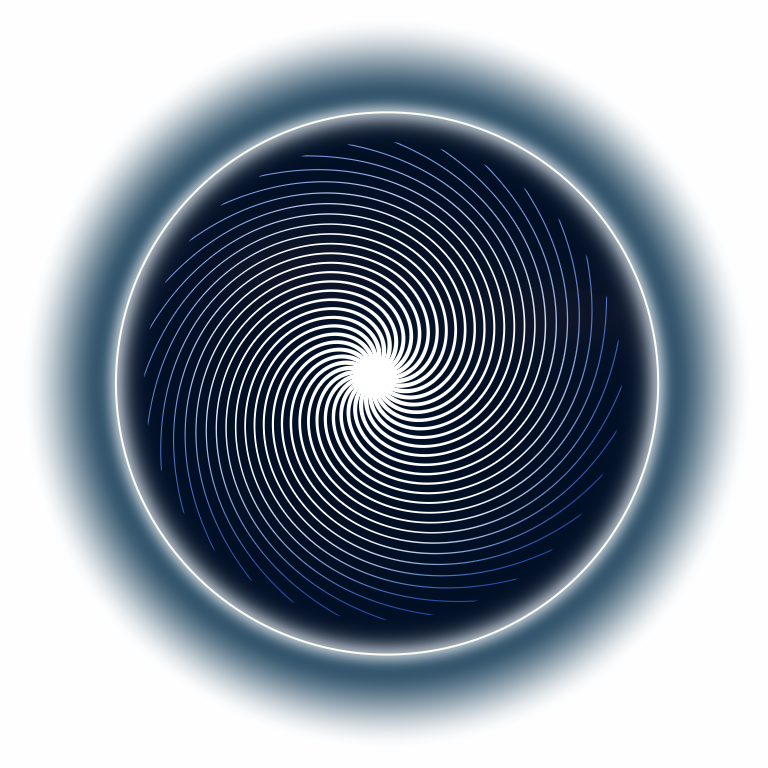
This background is drawn by a WebGL 2 fragment shader. Its source:

```glsl
#version 300 es
precision highp float;

#define ARMS 32.0
#define DISC_CENTER vec2(0.504, 0.5007)
#define DISC_RADIUS 0.353
#define CORE_CENTER vec2(0.487, 0.510)
#define TIP_CENTER vec2(0.4987, 0.504)
#define TIP_RADIUS 0.311
#define TIP_ANGLE 0.174
#define TIP_LEAN 0.031
#define TWIST 4.6
#define HALO_WIDTH 0.125

uniform vec2 u_resolution;
out vec4 fragColor;

const float TAU = 6.2831853;
const vec3 NIGHT = vec3(0.005, 0.06, 0.145);
const vec3 HAZE = vec3(0.10, 0.10, 0.17);
const vec3 HALO = vec3(0.14, 0.28, 0.38);
const vec3 PAPER = vec3(0.995, 0.998, 1.0);
const vec3 GLOW = vec3(0.80, 0.84, 0.87);
const vec3 RING = vec3(0.99, 0.99, 0.96);
const vec3 TIP_LOW = vec3(0.14, 0.31, 0.66);
const vec3 TIP_HIGH = vec3(0.48, 0.60, 0.88);

// Spiral angle at relative radius q: eased at the core and at the tips
float twist(float q) {
    return TWIST * q + 0.4 * pow(1.0 - q, 7.0) - 0.257 * pow(q, 7.0);
}

float twistSlope(float q) {
    return TWIST - 2.8 * pow(1.0 - q, 6.0) - 1.8 * pow(q, 6.0);
}

float blob(vec2 p, vec2 center, vec2 size) {
    vec2 v = (p - center) / size;
    return exp(-dot(v, v));
}

// Coverage of the spiral arms; q returns the relative radius
float spiralArms(vec2 p, float px, out float q) {
    // The center drifts from the core to the circle of the tips
    vec2 v = p - TIP_CENTER;
    for (int i = 0; i < 3; i++) {
        float drift = clamp(length(v) / TIP_RADIUS, 0.0, 1.0);
        v = p - mix(CORE_CENTER, TIP_CENTER, drift);
    }
    float radius = length(v);
    q = radius / TIP_RADIUS;
    float inner = clamp(q, 0.0, 1.0);
    float angle = atan(v.y, v.x + 1e-6);

    // Angular offset to the nearest arm, turned into a distance
    float phase = angle - TIP_ANGLE + TIP_LEAN * sin(angle) * inner
                - twist(inner) + twist(1.0);
    float offset = (fract(phase * ARMS / TAU + 0.5) - 0.5) * TAU / ARMS;
    float pitch = inner * twistSlope(inner);
    float dist = abs(offset) * radius / sqrt(1.0 + pitch * pitch);

    float halfWidth = 0.0007 + 0.0028 * (1.0 - inner) * (1.0 - inner);
    float arms = clamp(0.5 + (halfWidth - dist) / px, 0.0, 1.0);
    arms *= 1.0 - smoothstep(1.0 - px / TIP_RADIUS, 1.0 + px / TIP_RADIUS, q);
    float core = 1.0 - smoothstep(0.027, 0.031, radius);
    return max(arms, core);
}

void main() {
    float side = min(u_resolution.x, u_resolution.y);
    float px = 1.0 / side;
    vec2 p = (gl_FragCoord.xy - 0.5 * u_resolution) * px + 0.5;
    float edge = length(p - DISC_CENTER) - DISC_RADIUS;

    // Blue halo fading into the pale surround
    vec3 outside = mix(HALO, PAPER, smoothstep(0.01, HALO_WIDTH, edge));

    // Dark disc with faint haze
    float haze = blob(p, vec2(0.71, 0.59), vec2(0.13, 0.05))
               + blob(p, vec2(0.39, 0.65), vec2(0.12, 0.06));
    vec3 inside = mix(NIGHT, HAZE, 0.6 * min(haze, 1.0));

    // Spiral arms, white in the middle and blue at the tips
    float q;
    float arms = spiralArms(p, px, q);
    vec3 tipColor = mix(TIP_LOW, TIP_HIGH, smoothstep(0.25, 0.8, p.y - 0.3 * (p.x - 0.5)));
    vec3 armColor = mix(vec3(1.0), tipColor, smoothstep(0.6, 0.98, q));
    inside = mix(inside, armColor, arms);

    vec3 color = mix(inside, outside, smoothstep(-px, px, edge));

    // Soft glow and thin bright ring on the rim
    float spread = edge < 0.0 ? 0.017 : 0.013;
    color = mix(color, GLOW, 0.78 * exp(-pow(abs(edge) / spread, 1.6)));
    float ring = clamp(0.5 + (0.0013 - abs(edge)) / px, 0.0, 1.0);
    color = mix(color, RING, ring);

    fragColor = vec4(color, 1.0);
}
```
